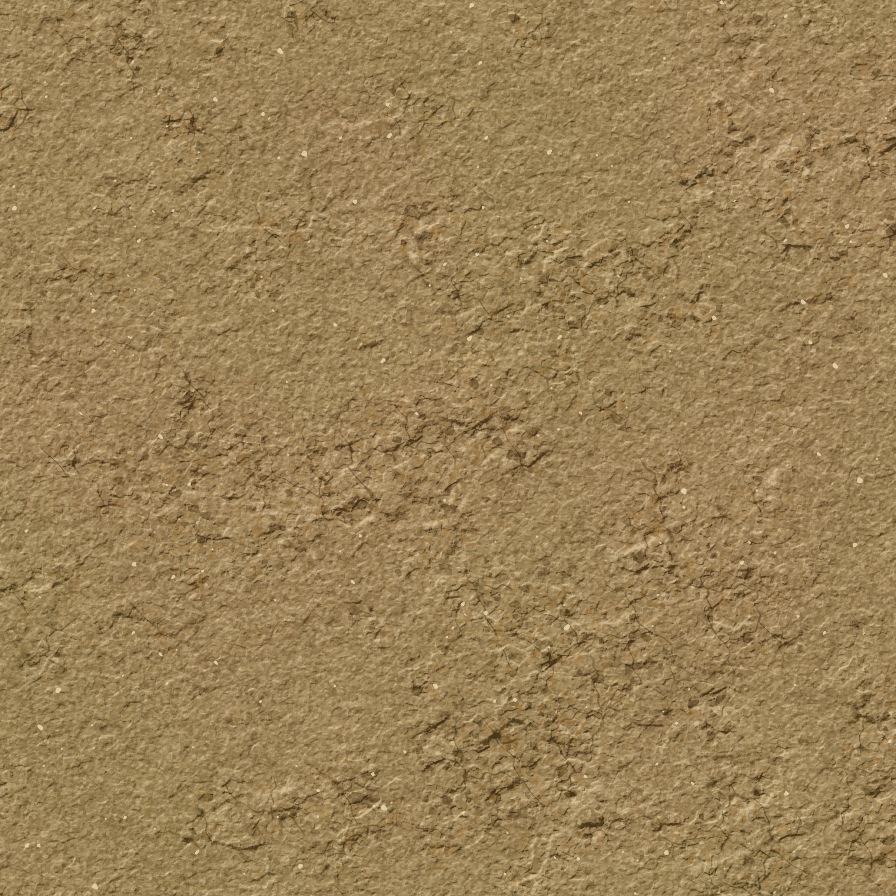
A Shadertoy shader for this texture:

```glsl
// Dry clay soil seen from above: cellular noise in octaves forms a granular
// relief that is lit from the upper left. Rough patches carry small ledges,
// thin cracks, pits and rusty crumbs; specks and pale pebbles lie over everything.

const vec3 SOIL_DARK  = vec3(0.37, 0.29, 0.16);
const vec3 SOIL_MID   = vec3(0.59, 0.49, 0.32);
const vec3 SOIL_LIGHT = vec3(0.80, 0.71, 0.54);
const vec3 RUST       = vec3(0.63, 0.46, 0.22);
const vec3 PEBBLE     = vec3(0.90, 0.83, 0.68);

const vec2  TO_LIGHT      = vec2(-0.5, 0.866);
const float LIGHT_STEP    = 0.0017;  // distance between the two relief samples
const float RELIEF_SCALE  = 22.0;    // cells across the canvas, coarsest octave
const int   RELIEF_LAYERS = 5;
const float SOFT          = 8.0;     // blend falloff of rounded noise
const float CRISP         = 14.0;    // blend falloff of noise with sharp steps
const float CONTRAST      = 0.185;
const float GRAIN         = 0.56;
const float BRIGHTNESS    = 0.125;
const float CRACK_SCALE   = 20.0;
const float CRACK_WIDTH   = 0.06;    // in crack cells
const float PEBBLE_SCALE  = 62.0;
const float PEBBLE_SHARE  = 0.05;

vec3 hash3(vec2 p) {
    vec3 q = fract(p.xyx * vec3(0.1031, 0.1030, 0.0973));
    q += dot(q, q.yxz + 33.33);
    return fract((q.xxy + q.yzz) * q.zyx);
}

mat2 rotation(float a) {
    return mat2(cos(a), sin(a), -sin(a), cos(a));
}

// Random cell values blended by distance: plateaus with irregular edges
float blendedCells(vec2 p, float falloff) {
    vec2 cell = floor(p), f = p - cell;
    float sum = 0.0, weight = 0.0;
    for (int y = -1; y <= 1; y++)
    for (int x = -1; x <= 1; x++) {
        vec2 o = vec2(x, y);
        vec3 h = hash3(cell + o);
        vec2 d = o + h.xy - f;
        float w = exp(-falloff * dot(d, d));
        sum += w * h.z;
        weight += w;
    }
    return sum / weight;
}

// Nearest distance, second nearest distance, random value of the nearest cell
vec3 cells(vec2 p) {
    vec2 cell = floor(p), f = p - cell;
    vec3 best = vec3(8.0, 8.0, 0.0);
    for (int y = -1; y <= 1; y++)
    for (int x = -1; x <= 1; x++) {
        vec2 o = vec2(x, y);
        vec3 h = hash3(cell + o);
        float d = length(o + h.xy - f);
        if (d < best.x) best = vec3(d, best.x, h.z);
        else best.y = min(best.y, d);
    }
    return best;
}

// Octaves that grow steeper as they get finer; rough ground lifts the coarse ones
float relief(vec2 p, float rough) {
    vec2 q = rotation(-0.25) * p * vec2(0.9, 1.1);
    float height = 0.0, scale = RELIEF_SCALE;
    for (int i = 0; i < RELIEF_LAYERS; i++) {
        float fine = float(i) / float(RELIEF_LAYERS - 1);
        float steepness = mix(mix(0.12, 0.68, rough), 1.25, fine);
        height += steepness * blendedCells(q * scale + 17.3 * float(i), CRISP) / scale;
        q = rotation(0.4) * q;
        scale *= 1.97;
    }
    return height;
}

// Layered sines that make cell borders wander
vec2 wander(vec2 p) {
    vec2 w = sin(p.yx * 41.0 + vec2(0.0, 2.1)) + 0.6 * sin(p.yx * 97.0 + p * 53.0);
    return p + 0.005 * w + 0.0018 * sin(p.yx * 330.0 + p * 150.0);
}

void mainImage(out vec4 fragColor, in vec2 fragCoord) {
    vec2 p = fragCoord / iResolution.y;

    // Rough patches
    float patches = 0.55 * blendedCells(wander(p) * 6.0 + 3.7, SOFT)
                  + 0.45 * blendedCells(p * 21.0 + 8.1, SOFT);
    float rough = smoothstep(0.40, 0.74, patches);

    // Lit relief with deepened shadows under ledges, and fine grain
    float slope = (relief(p, rough) - relief(p + TO_LIGHT * LIGHT_STEP, rough)) / LIGHT_STEP;
    float tone = BRIGHTNESS + CONTRAST * slope;
    tone -= 0.5 * smoothstep(1.6, 2.8, -slope) * (0.3 + 0.7 * rough);
    tone += GRAIN * (blendedCells(p * 270.0 + 5.0, CRISP) - 0.5);
    tone += 0.10 * (blendedCells(p * 9.0 + 31.0, SOFT) - 0.5);

    // Thin cracks, broken where the gap noise is low
    vec3 border = cells(wander(p) * CRACK_SCALE);
    float crack = 1.0 - smoothstep(0.1 * CRACK_WIDTH, CRACK_WIDTH, border.y - border.x);
    float gaps = blendedCells(p * 16.0 + 61.0, SOFT);
    crack *= smoothstep(0.52, 0.66, gaps + 0.15 * rough) * (0.3 + 0.7 * rough);

    // Pits in rough ground, dark and light specks everywhere
    float hollow = blendedCells(p * vec2(95.0, 115.0) + 12.0, CRISP);
    float pit = smoothstep(0.86, 0.95, hollow) * (0.1 + 0.9 * rough);
    float speck = blendedCells(p * 165.0 + 27.0, CRISP);
    float darkSpeck = smoothstep(0.90, 0.97, speck) * (0.5 + 0.5 * rough);
    float lightSpeck = smoothstep(0.10, 0.03, speck) * (0.5 + 0.5 * rough);
    tone += 0.4 * lightSpeck - 0.6 * darkSpeck - 0.75 * crack - 0.7 * pit;

    // Soil colours, drifting between reddish and olive
    vec3 color = mix(SOIL_MID, SOIL_DARK, clamp(-tone, 0.0, 1.4));
    color = mix(color, SOIL_LIGHT, clamp(tone, 0.0, 1.1));
    color += vec3(0.020, -0.004, 0.014) * (blendedCells(p * 4.0 + 90.0, SOFT) - 0.5);
    float crumbs = smoothstep(0.74, 0.92, blendedCells(p * 150.0 + 44.0, CRISP));
    color = mix(color, RUST, crumbs * mix(0.1, 0.38, rough));

    // Pale pebbles, mostly tiny
    vec3 stone = cells(p * PEBBLE_SCALE + 0.04 * sin(p.yx * 700.0));
    float rarity = clamp((stone.z - 1.0 + PEBBLE_SHARE) / PEBBLE_SHARE, 0.0, 1.0);
    float radius = mix(0.07, 0.21, pow(rarity, 4.0));
    float edge = 0.5 * PEBBLE_SCALE / iResolution.y;
    float cover = 1.0 - smoothstep(radius - edge, radius + edge, stone.x);
    color = mix(color, PEBBLE, 0.9 * cover * step(1.0 - PEBBLE_SHARE, stone.z));

    fragColor = vec4(clamp(color, 0.0, 1.0), 1.0);
}
```
